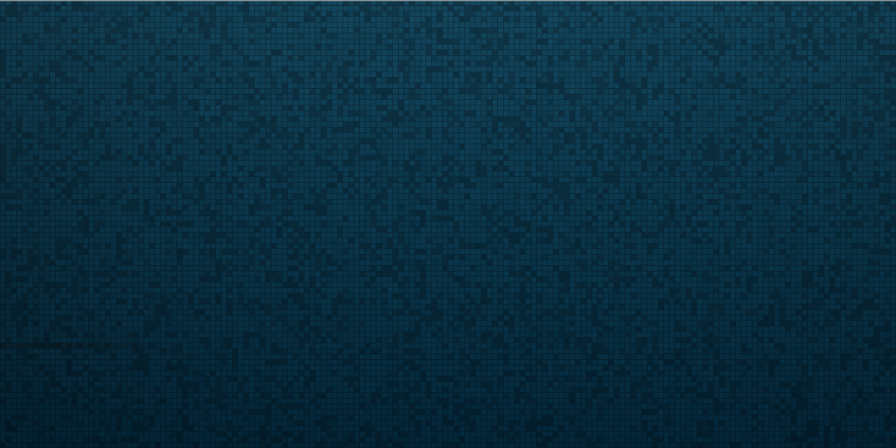
Reproduce this background procedurally as a WebGL 2 fragment shader.

```glsl
#version 300 es
precision highp float;
// A dark teal wall of tiny square tiles, lit softly from the top.
// Each tile takes a hashed shade, biased by gradient noise into loose clusters;
// thin grooves part the tiles, and a box of samples smooths every edge.

uniform vec2 u_resolution;
out vec4 fragColor;

const vec2 TILES = vec2(162.0, 81.0);       // repeats across and down
const float GROOVE_WIDTH = 0.15;            // share of one tile
const float GROOVE_SHADE = 0.76;
const float DARK_SHARE = 0.27;              // share of dark tiles
const float DARK_SHADE = 0.80;
const float LIGHT_SHADE = 1.04;
const float SHADE_JITTER = 0.12;
const float CLUSTER_SCALE = 0.22;           // noise cells per tile
const float CLUSTER_BIAS = 0.30;
const vec3 TOP_COLOUR = vec3(0.069, 0.252, 0.335);
const vec3 MIDDLE_COLOUR = vec3(0.038, 0.196, 0.272);
const vec3 BOTTOM_COLOUR = vec3(0.012, 0.137, 0.205);
const float LIGHT_CENTRE = 0.58;            // brightest column
const float SIDE_FALLOFF = 0.50;
const vec3 RIM_COLOUR = vec3(0.52, 0.58, 0.60);
const float RIM_HEIGHT = 0.0026;            // share of canvas height
const vec3 STAIN_COLOUR = vec3(0.035, 0.085, 0.105);
const float STAIN_HEIGHT = 0.232;
const float STAIN_LENGTH = 0.21;
const float STAIN_STRENGTH = 0.85;
const int SAMPLES = 4;                      // per side of a pixel

float hash(vec2 p) {
    vec3 q = fract(vec3(p.xyx) * 0.1031);
    q += dot(q, q.yzx + 33.33);
    return fract((q.x + q.y) * q.z);
}

vec2 gradient(vec2 corner) {
    float angle = 6.2832 * hash(corner + 41.0);
    return vec2(cos(angle), sin(angle));
}

float gradientNoise(vec2 p) {
    vec2 cell = floor(p);
    vec2 f = p - cell;
    vec2 w = f * f * f * (f * (f * 6.0 - 15.0) + 10.0);
    vec2 e = vec2(1.0, 0.0);
    float a = dot(gradient(cell), f);
    float b = dot(gradient(cell + e.xy), f - e.xy);
    float c = dot(gradient(cell + e.yx), f - e.yx);
    float d = dot(gradient(cell + e.xx), f - e.xx);
    return mix(mix(a, b, w.x), mix(c, d, w.x), w.y);
}

// Vertical gradient with darker sides.
vec3 wallLight(vec2 uv) {
    vec3 lower = mix(BOTTOM_COLOUR, MIDDLE_COLOUR, clamp(uv.y * 2.0, 0.0, 1.0));
    vec3 colour = mix(lower, TOP_COLOUR, clamp(uv.y * 2.0 - 1.0, 0.0, 1.0));
    float side = uv.x - LIGHT_CENTRE;
    return colour * (1.04 - SIDE_FALLOFF * side * side);
}

// Shade of one tile: light or dark, with a small jitter.
float tileShade(vec2 tile) {
    float cluster = gradientNoise(tile * CLUSTER_SCALE);
    float isDark = step(hash(tile), DARK_SHARE + CLUSTER_BIAS * cluster);
    float jitter = (hash(tile + 97.0) - 0.5) * SHADE_JITTER;
    return mix(LIGHT_SHADE, DARK_SHADE, isDark) + jitter;
}

// Uneven dark row that fades out from the left edge.
float stainAmount(vec2 tile) {
    float inRow = 1.0 - step(0.5, abs(tile.y - floor(STAIN_HEIGHT * TILES.y)));
    float reach = tile.x / (TILES.x * STAIN_LENGTH);
    float fade = 1.0 - smoothstep(0.2, 1.0, reach);
    return STAIN_STRENGTH * inRow * fade * mix(0.35, 1.0, hash(tile + 13.0));
}

vec3 wall(vec2 uv) {
    vec2 grid = uv * TILES;
    vec2 tile = floor(grid);
    vec2 edge = 0.5 - abs(fract(grid) - 0.5);
    float groove = 1.0 - step(GROOVE_WIDTH * 0.5, min(edge.x, edge.y));

    vec3 colour = wallLight(uv) * mix(tileShade(tile), GROOVE_SHADE, groove);
    colour = mix(colour, STAIN_COLOUR, stainAmount(tile));
    return mix(colour, RIM_COLOUR, step(1.0 - RIM_HEIGHT, uv.y));
}

void main() {
    // Average a square of samples within the pixel.
    vec3 sum = vec3(0.0);
    vec2 corner = gl_FragCoord.xy - 0.5;
    for (int y = 0; y < SAMPLES; y++) {
        for (int x = 0; x < SAMPLES; x++) {
            vec2 offset = (vec2(x, y) + 0.5) / float(SAMPLES);
            sum += wall((corner + offset) / u_resolution);
        }
    }
    fragColor = vec4(sum / float(SAMPLES * SAMPLES), 1.0);
}
```
